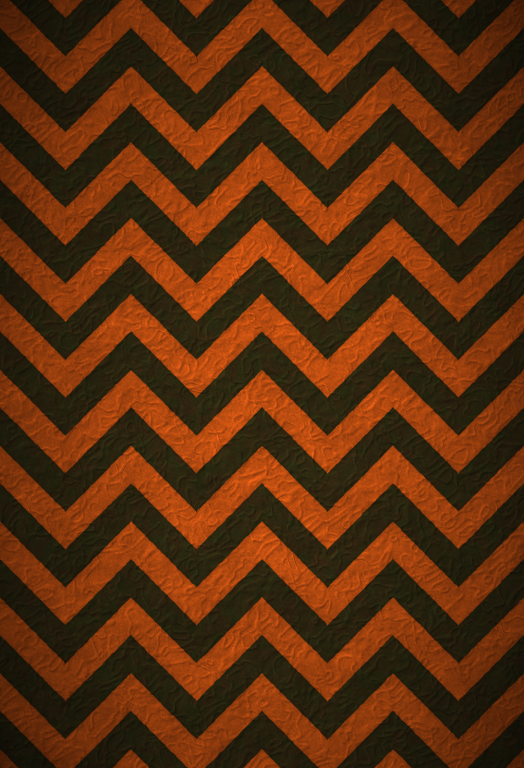
This pattern is drawn by a Shadertoy shader. Its source:

```glsl
// Orange and dark olive chevron stripes on grained leather under a vignette.
// A triangle wave shifts a repeating horizontal stripe; relief from layered
// noise is lit from the upper left to give the grain and fine creases.

const float ZIGZAGS = 4.0;        // peaks across the width
const float PERIOD = 0.1448;      // stripe pair height, in canvas widths
const float AMPLITUDE = 0.126;    // peak to valley, in canvas widths
const float FIRST_PEAK = 0.126;   // distance of an orange peak from the top
const vec3 ORANGE = vec3(0.77, 0.315, 0.07);
const vec3 OLIVE = vec3(0.185, 0.158, 0.068);

float hash(vec2 p) {
    vec3 q = fract(vec3(p.xyx) * 0.1031);
    q += dot(q, q.yzx + 33.33);
    return fract((q.x + q.y) * q.z);
}

float noise(vec2 p) {
    vec2 i = floor(p), f = fract(p);
    f = f * f * (3.0 - 2.0 * f);
    return mix(mix(hash(i), hash(i + vec2(1, 0)), f.x),
               mix(hash(i + vec2(0, 1)), hash(i + vec2(1, 1)), f.x), f.y);
}

float fbm(vec2 p) {
    float sum = 0.0, weight = 0.5;
    for (int i = 0; i < 4; i++) {
        sum += weight * noise(p);
        p = mat2(1.6, 1.2, -1.2, 1.6) * p + 7.3;
        weight *= 0.5;
    }
    return sum;
}

// Leather height: pebbled grain cut by thin, warped creases
float leather(vec2 p) {
    vec2 warp = vec2(noise(p * 28.0), noise(p * 28.0 + 41.0)) - 0.5;
    vec2 q = p + 0.022 * warp;
    float crease = abs(2.0 * noise(mat2(0.8, 0.6, -0.6, 0.8) * q * vec2(62.0, 80.0)) - 1.0);
    return 0.65 * fbm(q * 95.0) + 0.35 * smoothstep(0.0, 0.4, crease);
}

// Slope of the relief toward the light
float relief(vec2 p, vec2 toLight) {
    return leather(p - toLight) - leather(p + toLight);
}

// Signed vertical distance to the nearest stripe edge, positive in orange
float chevron(vec2 p) {
    float zigzag = 1.0 - abs(2.0 * fract(p.x * ZIGZAGS) - 1.0);
    float phase = fract((p.y - FIRST_PEAK - AMPLITUDE * zigzag) / PERIOD);
    return (0.25 - abs(phase - 0.25 - step(0.75, phase))) * PERIOD;
}

float vignette(vec2 uv) {
    vec2 d = 2.0 * (uv - vec2(0.5, 0.49));
    return max(1.0 - dot(d * d, vec2(0.36, 0.28)), 0.0);
}

void mainImage(out vec4 fragColor, in vec2 fragCoord) {
    // Width units, y measured down from the top
    vec2 p = vec2(fragCoord.x, iResolution.y - fragCoord.y) / iResolution.x;
    float pixel = 1.0 / iResolution.x;

    // Stripes with a slightly uneven printed edge
    float edge = chevron(p) + 0.0022 * (noise(p * 150.0) - 0.5);
    float orange = smoothstep(-pixel, pixel, edge);

    // Mottled dye, with a green and red fleck in the dark stripes
    float mottle = fbm(p * 24.0) - 0.47;
    float fleck = fbm(p * 65.0 + 19.0) - 0.47;
    vec3 dark = OLIVE + vec3(0.07, -0.04, 0.0) * fleck;
    vec3 color = mix(dark, ORANGE, orange);
    color *= 1.0 + 0.25 * mottle;

    // Thin shade where the two dyes meet
    color *= 1.0 - 0.16 * exp(-abs(edge) / 0.003);

    // Lit grain, a little stronger on the dark leather
    float slope = relief(p, vec2(-0.0016, -0.0018));
    color *= 1.0 - mix(0.6, 0.45, orange) * clamp(slope, -0.6, 0.6);
    color *= 0.97 + 0.1 * (hash(floor(p * 350.0)) - 0.5);

    color *= vignette(fragCoord / iResolution.xy);
    fragColor = vec4(clamp(color, 0.0, 1.0), 1.0);
}
```
